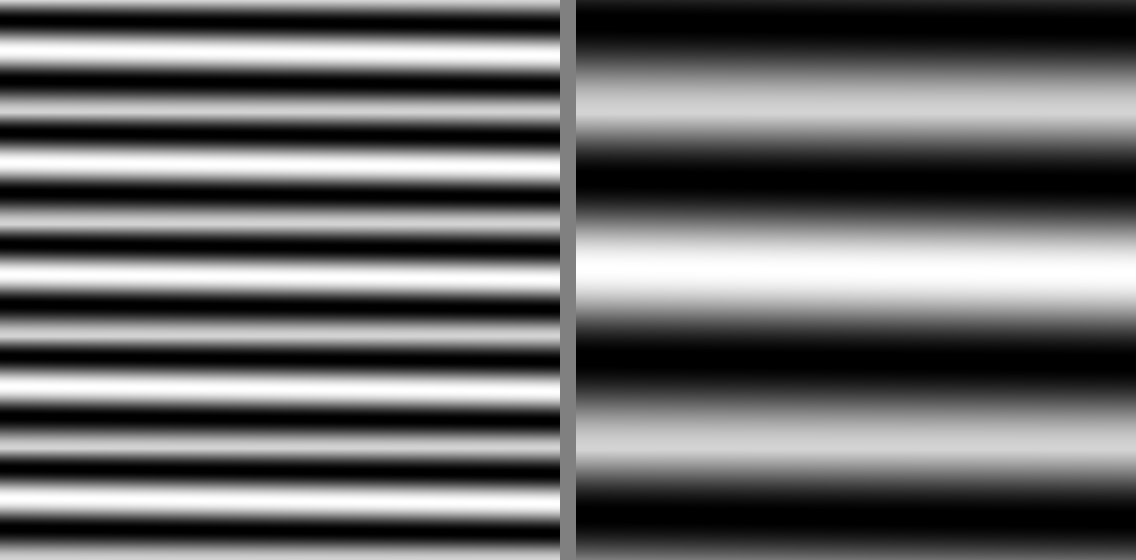
Left: the whole. Right: its middle third, enlarged.
A Shadertoy shader for this pattern:

```glsl
// Soft black and white wave bands, slightly tilted, in five stacked tiles with a grey crease at each join.

const float PI = 3.14159265;
const float TILES_DOWN = 5.0;
const float SEAM_SHIFT = 0.006;   // joins sit slightly below the tile edge
const float TILT = 0.044;         // fall of the bands across the width, in tiles
const float DARK_UPPER = 0.200;   // band centres, measured down from the join
const float LIGHT = 0.467;
const float DARK_LOWER = 0.733;
const float CREASE_LEVEL = 0.83;  // brightness at the join
const float BLACK_CLIP = 0.015;

// Raised cosine: 0 at t = 0, 1 at t = 1.
float swell(float t) {
    return 0.5 - 0.5 * cos(PI * t);
}

// Brightness at depth v (0 to 1) in a tile, with bands lowered by drift.
float bandProfile(float v, float drift) {
    float upper = DARK_UPPER + drift;
    float middle = LIGHT + drift;
    float lower = DARK_LOWER + drift;
    float halfWave = LIGHT - DARK_UPPER;

    // Cut wave below the join, scaled to meet the crease
    if (v < upper) {
        return CREASE_LEVEL * swell((upper - v) / halfWave) / swell(upper / halfWave);
    }
    // Full white band between the two dark ones
    if (v < middle) return swell((v - upper) / (middle - upper));
    if (v < lower) return swell((lower - v) / (lower - middle));
    // Grey rise towards the next join
    return CREASE_LEVEL * swell((v - lower) / (1.0 - lower));
}

void mainImage(out vec4 fragColor, in vec2 fragCoord) {
    vec2 uv = fragCoord / iResolution.xy;
    float depth = fract((1.0 - uv.y) * TILES_DOWN - SEAM_SHIFT);
    float drift = TILT * (uv.x - 0.5);

    float level = bandProfile(depth, drift);
    level = clamp((level - BLACK_CLIP) / (1.0 - BLACK_CLIP), 0.0, 1.0);
    fragColor = vec4(vec3(level), 1.0);
}
```
